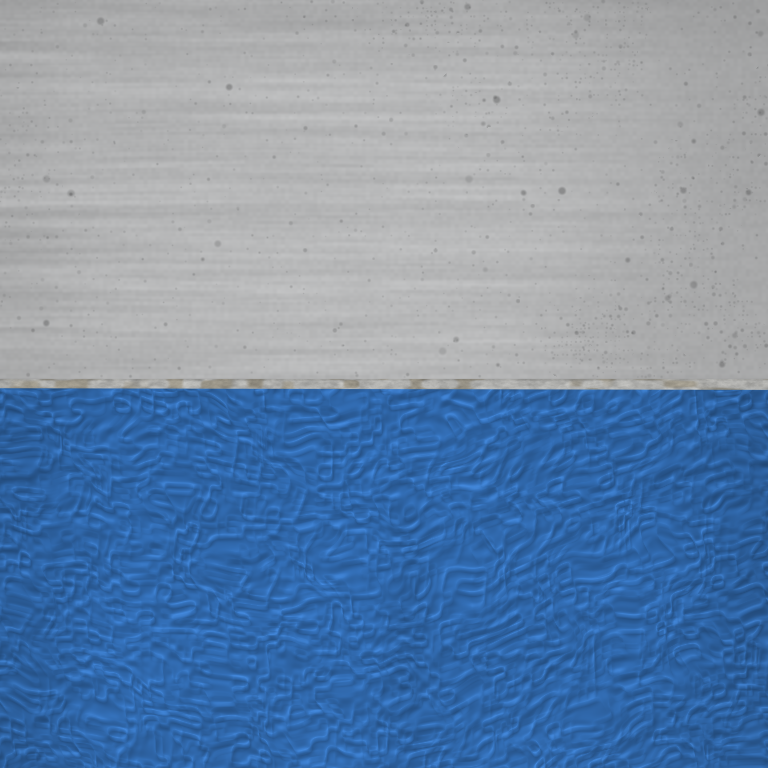
A Shadertoy shader for this texture:

```glsl
// Brushed, pitted grey metal above a gritty seam and embossed blue leather.
#define SEAM_TOP 0.5065
#define SEAM_BOTTOM 0.4945
#define SEAM_TILT 0.0022
#define METAL_COLOR vec3(0.700, 0.703, 0.706)
#define LEATHER_COLOR vec3(0.182, 0.395, 0.652)
#define GRAIN_SCALE vec2(56.0, 82.0)
#define EMBOSS_DEPTH 0.42
#define STREAK_DEPTH 0.13
#define PIT_DEPTH 0.24

float hash(vec2 p) {
    return fract(sin(dot(p, vec2(12.9898, 78.233))) * 43758.5453);
}

float noise(vec2 p) {
    vec2 cell = floor(p), f = fract(p);
    f = f * f * f * (f * (f * 6.0 - 15.0) + 10.0);
    return mix(mix(hash(cell), hash(cell + vec2(1, 0)), f.x),
               mix(hash(cell + vec2(0, 1)), hash(cell + vec2(1, 1)), f.x), f.y);
}

float fbm(vec2 p) {
    float sum = 0.0, amp = 0.5;
    for (int i = 0; i < 4; i++) {
        sum += amp * noise(p);
        p = mat2(0.8, 0.6, -0.6, 0.8) * p * 2.03 + 7.1;
        amp *= 0.5;
    }
    return sum;
}

float blob(vec2 p, vec2 center, vec2 size) {
    vec2 d = (p - center) / size;
    return exp(-dot(d, d));
}

// One jittered round pit per cell, kept where the hash is below the density.
float pits(vec2 p, float scale, float density) {
    vec2 q = p * scale, cell = floor(q);
    vec2 center = 0.3 + 0.4 * vec2(hash(cell + 3.1), hash(cell + 8.7));
    float radius = mix(0.10, 0.28, hash(cell + 5.3));
    float soft = 0.08 + scale / iResolution.y * 0.6;
    float dist = length(fract(q) - center);
    float present = step(hash(cell + 1.9), density);
    return present * (1.0 - smoothstep(radius - soft, radius + soft, dist))
                   * mix(0.4, 1.0, hash(cell + 6.4));
}

vec3 metal(vec2 p) {
    // Horizontal brushing, fading toward the right edge
    float bend = 0.004 * noise(p * vec2(3.0, 5.0));
    float y = p.y + bend;
    float streak = 0.42 * (noise(vec2(p.x * 2.5, y * 65.0)) - 0.5)
                 + 0.40 * (noise(vec2(p.x * 5.0 + 9.0, y * 145.0)) - 0.5)
                 + 0.28 * (noise(vec2(p.x * 11.0 + 4.0, y * 260.0)) - 0.5);
    streak *= mix(1.0, 0.3, smoothstep(0.62, 0.95, p.x));

    // Broad sheen and darker borders
    float light = 0.98 + 0.055 * blob(p, vec2(0.47, 0.70), vec2(0.34, 0.25));
    light -= 0.055 * smoothstep(0.65, 1.0, p.x);
    light -= 0.035 * (1.0 - smoothstep(0.0, 0.13, p.x));
    light -= 0.04 * smoothstep(0.88, 1.0, p.y);
    light += 0.05 * (fbm(p * vec2(5.0, 9.0)) - 0.47);
    light += 0.035 * (noise(p * 190.0) - 0.5) + STREAK_DEPTH * streak;

    // Pits gather on the right and in a few patches
    float patchy = smoothstep(0.36, 0.65, fbm(p * 9.0 + 2.0));
    float density = 0.04 + 0.30 * smoothstep(0.52, 1.0, p.x) * patchy;
    density += 0.45 * blob(p, vec2(0.77, 0.555), vec2(0.055, 0.04));
    density += 0.35 * blob(p, vec2(0.55, 0.98), vec2(0.08, 0.03));
    density += 0.28 * blob(p, vec2(0.62, 0.87), vec2(0.04, 0.03));
    density += 0.14 * blob(p, vec2(0.03, 0.79), vec2(0.05, 0.10));
    float pitted = pits(p, 58.0, density * 0.22)
                 + 0.7 * pits(p + 0.37, 105.0, density * 0.65)
                 + 0.5 * pits(p + 0.71, 175.0, density);
    return METAL_COLOR * light * (1.0 - PIT_DEPTH * min(pitted, 1.3));
}

// Meandering ridges follow the contour lines of warped noise.
float leatherHeight(vec2 p) {
    vec2 warp = vec2(noise(p * 19.0), noise(p * 19.0 + 31.0)) - 0.5;
    vec2 q = p * GRAIN_SCALE + 1.8 * warp;
    q.y += q.x * 0.16 * sin(p.x * 5.0);
    float ridge = 1.0 - abs(2.0 * noise(q) - 1.0);
    float fine = 1.0 - abs(2.0 * noise(q * 1.55 + 17.0) - 1.0);
    return 0.62 * ridge * ridge + 0.38 * fine;
}

vec3 leather(vec2 p) {
    vec2 lightStep = vec2(-0.0011, 0.0032);
    float relief = leatherHeight(p - lightStep) - leatherHeight(p + lightStep);
    relief = relief / (1.0 + 0.9 * abs(relief));
    float crest = smoothstep(0.18, 0.55, relief);
    float light = 1.0 + EMBOSS_DEPTH * relief + 0.06 * crest;
    light += 0.09 * (fbm(p * 7.0 + 12.0) - 0.47);
    light += 0.025 * blob(p, vec2(0.42, 0.25), vec2(0.36, 0.25));
    light -= 0.07 * smoothstep(0.32, 0.5, abs(p.x - 0.5));
    light -= 0.05 * blob(p, vec2(0.53, 0.20), vec2(0.025, 0.20));
    return LEATHER_COLOR * light + 0.035 * crest;
}

vec3 seam(vec2 p) {
    float grit = fbm(p * vec2(85.0, 150.0));
    float stain = smoothstep(0.45, 0.75, noise(p * vec2(48.0, 90.0) + 6.0));
    vec3 color = mix(vec3(0.69, 0.69, 0.68), vec3(0.60, 0.58, 0.53), stain);
    return color * (1.0 + 0.38 * (grit - 0.47));
}

void mainImage(out vec4 fragColor, in vec2 fragCoord) {
    vec2 p = fragCoord / iResolution.xy;
    float edge = 0.7 / iResolution.y;
    float bottom = SEAM_BOTTOM - SEAM_TILT * p.x;
    vec3 color = mix(leather(p), seam(p), smoothstep(bottom - edge, bottom + edge, p.y));
    color = mix(color, metal(p), smoothstep(SEAM_TOP - edge, SEAM_TOP + edge, p.y));
    // Thin shadow where the metal overlaps the seam
    color *= 1.0 - 0.10 * blob(p, vec2(p.x, SEAM_TOP - 0.001), vec2(1.0, 0.0013));
    fragColor = vec4(clamp(color, 0.0, 1.0), 1.0);
}
```
